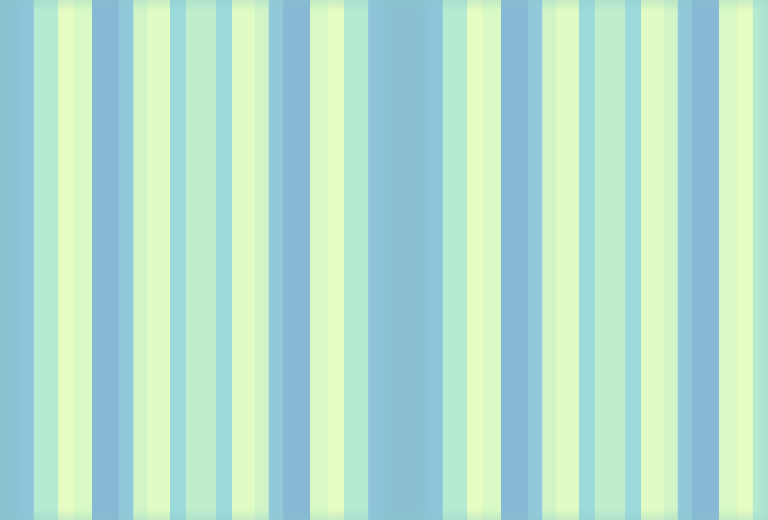
Reproduce this pattern procedurally as a WebGL 1 fragment shader.

```glsl
precision highp float;

// Vertical pastel stripes, mirrored about each mint axis and repeated across.
// The distance to the nearest axis picks the band; each band paints over the
// previous one past its starting edge. A faint wash tints the canvas border.

uniform vec2 u_resolution;

// Paints a colour over everything farther from the axis than start.
vec3 paintFrom(vec3 under, vec3 paint, float start, float dist, float pixel) {
    return mix(under, paint, smoothstep(-0.5, 0.5, (dist - start) / pixel));
}

vec3 stripes(float d, float px) {
    // Mint core, aqua edging, cream and pale green
    vec3 c = vec3(0.75, 0.935, 0.80);
    c = paintFrom(c, vec3(0.61, 0.855, 0.86), 15.2, d, px);
    c = paintFrom(c, vec3(0.88, 0.99, 0.77), 31.0, d, px);
    c = paintFrom(c, vec3(0.82, 0.96, 0.78), 53.5, d, px);

    // Blue pair
    c = paintFrom(c, vec3(0.57, 0.79, 0.86), 67.7, d, px);
    c = paintFrom(c, vec3(0.53, 0.72, 0.84), 82.2, d, px);

    // Lime, yellow and mint
    c = paintFrom(c, vec3(0.85, 0.98, 0.77), 109.0, d, px);
    c = paintFrom(c, vec3(0.90, 0.99, 0.76), 127.0, d, px);
    c = paintFrom(c, vec3(0.71, 0.92, 0.82), 142.8, d, px);

    // Broad blue band, slightly greyer toward its middle
    vec3 broadBlue = mix(vec3(0.56, 0.77, 0.86), vec3(0.54, 0.75, 0.82),
                         smoothstep(172.0, 194.0, d));
    return paintFrom(c, broadBlue, 167.3, d, px);
}

void main() {
    // The canvas is 768 units wide at any resolution
    float pixel = 768.0 / u_resolution.x;
    vec2 p = gl_FragCoord.xy * pixel;
    vec2 size = u_resolution * pixel;

    // Mirrored repeat: axes every 409 units
    float dist = abs(mod(p.x - 201.0 + 204.5, 409.0) - 204.5);
    vec3 color = stripes(dist, pixel);

    // Soft wash along the border
    vec2 inset = min(p, size - p);
    float wash = 1.0 - smoothstep(0.0, 13.0, min(inset.x, inset.y));
    color = mix(color, vec3(0.55, 0.78, 0.77), 0.28 * wash);

    gl_FragColor = vec4(color, 1.0);
}
```
